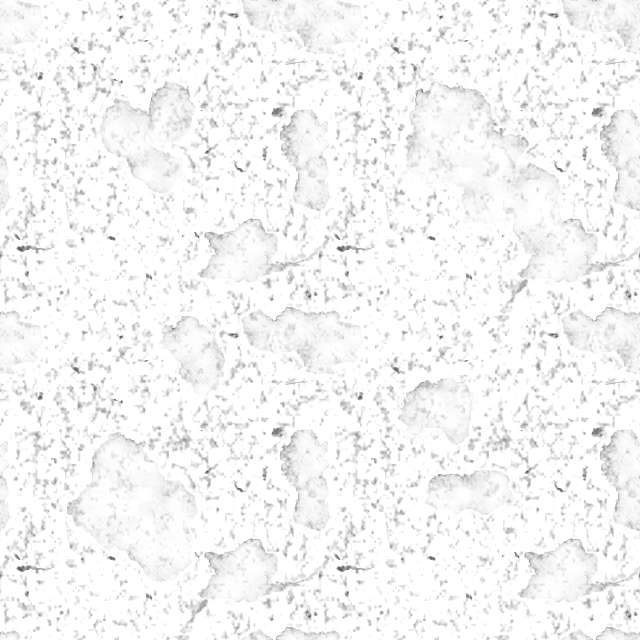
This texture map is drawn by a Shadertoy shader. Its source:

```glsl
// Chipped white plaster: fine ragged grey specks, a few dark pits and pale flaked patches.
// Specks and some flakes share a 2 x 2 repeat; other flakes occur once per canvas.
// Flakes are smooth unions of ellipses, roughened by wrapping value noise.

#define REPEATS 2.0
#define SPECK_CELLS vec2(62.0, 48.0)
#define SPECK_LEVEL 0.575
#define SPECK_DARKNESS 0.95
#define PIT_CELLS 10.0
#define HALO 0.014
#define RIM_WIDTH 0.0085
#define RIM_DARKNESS 0.17
#define HATCH_LINES 76.0

const vec4 sharedFlakes[8] = vec4[8](   // centre, radii; repeat every half canvas
    vec4(.440, .487, .056, .028), vec4(.523, .473, .044, .042),
    vec4(.498, .445, .033, .024), vec4(.482, .285, .035, .040),
    vec4(.486, .220, .028, .038), vec4(.380, .112, .050, .043),
    vec4(.354, .081, .036, .018), vec4(.452, .085, .028, .006));
const vec4 bigFlake[3] = vec4[3](       // drawn twice
    vec4(.195, .251, .062, .064), vec4(.210, .200, .097, .056),
    vec4(.255, .133, .046, .042));
const vec4 singleFlakes[10] = vec4[10](
    vec4(.268, .826, .038, .046), vec4(.198, .790, .042, .046),
    vec4(.238, .735, .043, .031), vec4(.836, .675, .038, .060),
    vec4(.293, .466, .036, .036), vec4(.316, .430, .028, .036),
    vec4(.680, .365, .054, .041), vec4(.707, .342, .021, .033),
    vec4(.703, .225, .042, .032), vec4(.762, .234, .037, .029));

float hash(vec2 p) {
    uvec2 u = uvec2(ivec2(p)) * uvec2(1597u, 3571u);
    uint h = (u.x ^ (u.y << 7)) + u.y;
    h = (h ^ (h >> 15)) * 73471u;
    h = (h ^ (h >> 13)) * 91283u;
    return float((h ^ (h >> 16)) & 65535u) / 65535.0;
}

// Value noise over a unit tile, with a whole number of cells on each axis
float noise(vec2 tile, vec2 cells, float seed) {
    vec2 p = tile * cells, i = floor(p), f = p - i;
    f = f * f * (3.0 - 2.0 * f);
    vec2 a = mod(i, cells) + seed * 131.0, b = mod(i + 1.0, cells) + seed * 131.0;
    return mix(mix(hash(a), hash(vec2(b.x, a.y)), f.x),
               mix(hash(vec2(a.x, b.y)), hash(b), f.x), f.y);
}

vec2 wrapOffset(vec2 d, float period) {
    return mod(d + 0.5 * period, period) - 0.5 * period;
}

float ellipse(vec2 p, vec4 lobe, float period) {
    vec2 d = wrapOffset(p - lobe.xy, period);
    return (length(d / lobe.zw) - 1.0) * min(lobe.z, lobe.w);
}

float smoothUnion(float a, float b) {
    float h = max(0.010 - abs(a - b), 0.0) / 0.010;
    return min(a, b) - h * h * 0.0025;
}

float flakeDistance(vec2 p) {
    float d = 1.0;
    for (int i = 0; i < 8; i++) d = smoothUnion(d, ellipse(p, sharedFlakes[i], 1.0 / REPEATS));
    for (int i = 0; i < 10; i++) d = smoothUnion(d, ellipse(p, singleFlakes[i], 1.0));
    for (int i = 0; i < 3; i++) {
        d = smoothUnion(d, ellipse(p, bigFlake[i], 1.0));
        d = smoothUnion(d, ellipse(p - vec2(.514, .555), bigFlake[i], 1.0));
    }
    return d;
}

// Soft stroke that thins from a to b
float stroke(vec2 p, vec2 a, vec2 b, float width, float period) {
    vec2 d = wrapOffset(p - a, period), ab = b - a;
    float t = clamp(dot(d, ab) / dot(ab, ab), 0.0, 1.0);
    return (1.0 - 0.6 * t) * (1.0 - smoothstep(0.3, 1.0, length(d - ab * t) / (width * (1.0 - 0.6 * t))));
}

// Sparse irregular dark pits
float pits(vec2 tile) {
    vec2 p = tile * PIT_CELLS, cell = floor(p);
    float shade = 0.0;
    for (int y = -1; y <= 1; y++)
    for (int x = -1; x <= 1; x++) {
        vec2 c = cell + vec2(x, y), id = mod(c, PIT_CELLS) + 900.0;
        vec2 centre = c + 0.2 + 0.6 * vec2(hash(id), hash(id + 40.0));
        float radius = mix(0.06, 0.17, hash(id + 80.0));
        float present = step(0.72, hash(id + 120.0));
        shade = max(shade, present * (1.0 - smoothstep(0.4, 1.0, length(p - centre) / radius)));
    }
    return shade;
}

void mainImage(out vec4 fragColor, in vec2 fragCoord) {
    vec2 uv = fragCoord / iResolution.xy, tile = fract(uv * REPEATS);
    float pixel = 1.0 / iResolution.y;
    float coarse = noise(tile, vec2(5.0), 1.0);
    float medium = noise(tile, vec2(22.0), 2.0);
    float grain = noise(tile, vec2(150.0), 3.0);

    // Ragged outlines
    vec2 rough = vec2(0.0);
    float cells = 14.0, amount = 0.024;
    for (int i = 0; i < 3; i++) {
        float seed = 4.0 + 2.0 * float(i);
        rough += amount * (vec2(noise(tile, vec2(cells), seed), noise(tile, vec2(cells), seed + 1.0)) - 0.5);
        cells *= 3.0;
        amount *= 0.48;
    }
    vec2 p = uv + rough;
    float d = flakeDistance(p);
    float inside = 1.0 - smoothstep(-pixel, pixel, d);

    // Ragged specks, thinned around flakes and faint within them
    float speckNoise = 0.58 * noise(tile + rough, SPECK_CELLS, 11.0) + 0.42 * noise(tile, vec2(122.0, 104.0), 12.0);
    float specks = max(speckNoise - SPECK_LEVEL + 0.09 * (coarse - 0.5), 0.0) * SPECK_DARKNESS;
    specks *= 0.5 + grain;
    float mottle = specks * 0.45;
    specks = max(specks, 0.5 * (0.35 + grain) * pits(tile + rough * 2.0));
    specks *= smoothstep(0.001, HALO, d);

    // Flake shading: broken rim, strongest at the upper left, fading into white
    float upperLeft = (flakeDistance(p + vec2(-0.003, 0.005)) - d) / 0.006;
    float rimSide = mix(0.25, 1.0, smoothstep(-0.6, 0.8, upperLeft)) * (0.25 + 1.1 * medium);
    float rim = RIM_DARKNESS * rimSide * (exp(d / RIM_WIDTH) + 0.9 * exp(d / 0.002));
    float hatch = 0.5 + 0.5 * sin(6.28318 * HATCH_LINES * (tile.x + tile.y));
    float wash = (0.030 * grain + 0.020 * hatch) * smoothstep(0.25, 0.75, medium);
    float flake = inside * (rim * (0.4 + 1.2 * grain) + wash + mottle);

    // Cracks and scratches
    float cracks = 0.0;
    for (int i = 0; i < 2; i++)
        cracks = max(cracks, stroke(p - 0.5 * float(i), vec2(.318, .065), vec2(.280, .008), 0.008, 1.0));
    cracks = max(cracks, stroke(p, vec2(.455, .084), vec2(.497, .115), 0.007, 0.5));
    vec2 scratchPoint = uv + 0.4 * rough;
    cracks = max(cracks, 1.6 * stroke(scratchPoint, vec2(.026, .116), vec2(.085, .116), 0.005, 0.5));
    cracks = max(cracks, stroke(scratchPoint, vec2(.450, .402), vec2(.482, .401), 0.002, 0.5));
    cracks *= 0.14 + 0.32 * grain;

    float shade = max(max(specks, flake), cracks);
    fragColor = vec4(vec3(1.0 - clamp(shade, 0.0, 0.75)), 1.0);
}
```
